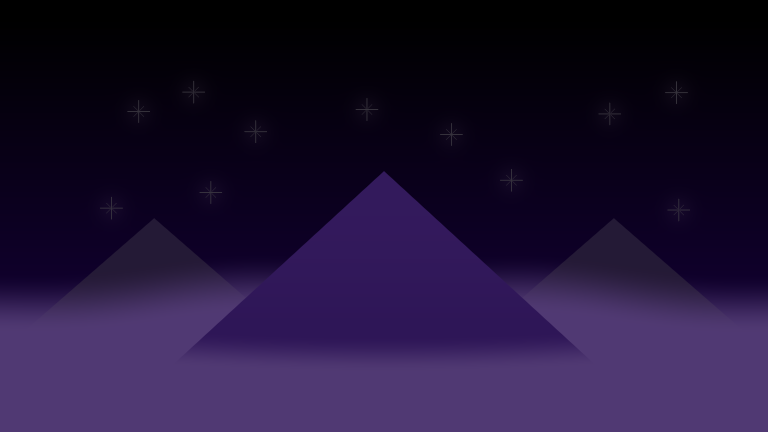
Write a Shadertoy shader that draws this background.

```glsl
// Three violet peaks in low mist under a dark sky with faint eight-rayed stars.

// Soft coverage of a shape from its signed distance
float cover(float d) {
    return clamp(0.5 - d * iResolution.y, 0.0, 1.0);
}

// Signed distance to an endless peak that widens downward
float peak(vec2 p, vec2 apex, float slope) {
    vec2 q = p - apex;
    return (q.y + slope * abs(q.x)) / sqrt(1.0 + slope * slope);
}

// Distance to a pair of crossed segments; q is folded so that q.x >= q.y >= 0
float crossRays(vec2 q, float reach) {
    return length(vec2(max(q.x - reach, 0.0), q.y));
}

// Layered sines scatter the stars across the sky
vec2 starPlace(float i) {
    float x = 0.222 + 0.132 * i - 0.127 * sin(0.63 * i - 0.55) + 0.046 * cos(1.9 * i - 3.99);
    float y = 0.683 - 0.116 * cos(1.87 * i) - 0.056 * sin(3.742 * i - 4.2);
    return vec2(x, y);
}

vec3 addStar(vec3 color, vec2 offset) {
    vec2 q = abs(offset);
    q = vec2(max(q.x, q.y), min(q.x, q.y));
    vec2 diagonal = abs(vec2(q.x - q.y, q.x + q.y)) * 0.7071;
    float straight = cover(crossRays(q, 0.025) - 0.001);
    float slanted = cover(crossRays(diagonal.yx, 0.016) - 0.0006);
    float r = length(offset);
    color += vec3(0.035, 0.03, 0.035) * exp(-r * r * 900.0);
    return mix(color, vec3(0.25, 0.24, 0.27), max(straight, 0.7 * slanted) * 0.85);
}

void mainImage(out vec4 fragColor, in vec2 fragCoord) {
    vec2 p = fragCoord / iResolution.y;
    vec3 mist = vec3(0.315, 0.225, 0.45);

    // Sky and stars
    vec3 color = vec3(0.10, 0.0, 0.28) * max(0.955 - p.y, 0.0);
    for (int i = 0; i < 11; i++) {
        color = addStar(color, p - starPlace(float(i)));
    }

    // Side peaks, mirrored about the middle
    vec2 mirrored = vec2(abs(p.x - 0.889), p.y);
    color = mix(color, vec3(0.142, 0.10, 0.21), cover(peak(mirrored, vec2(0.532, 0.495), 0.87)));

    // Far mist, with a gently rolling upper edge
    float edge = 0.292 + 0.045 * sin(1.77 * p.x) + 0.01 * sin(9.0 * p.x - 3.4);
    color = mix(color, mist, smoothstep(edge + 0.075, edge - 0.065, p.y));

    // Central peak, sinking into the near mist
    vec3 violet = mix(vec3(0.18, 0.085, 0.34), vec3(0.20, 0.10, 0.36), smoothstep(0.2, 0.5, p.y));
    float sink = p.y + 0.06 * (0.2 - mirrored.x * mirrored.x);
    float veil = smoothstep(0.235, 0.148, sink);
    color = mix(color, violet, cover(peak(p, vec2(0.889, 0.604), 0.917)) * (1.0 - veil));

    fragColor = vec4(color, 1.0);
}
```
